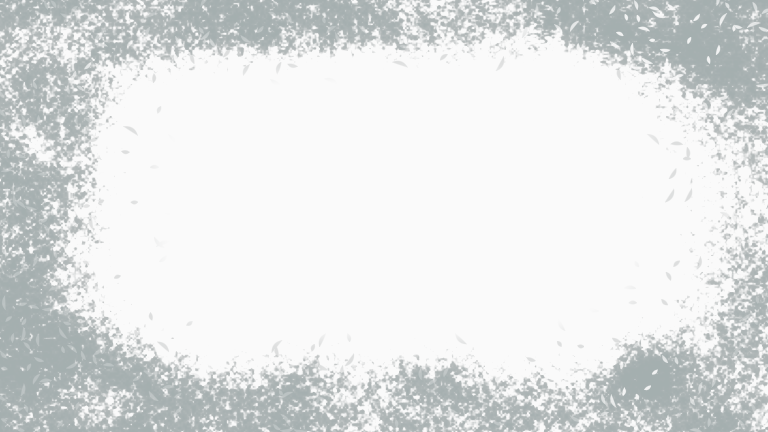
This background is drawn by a WebGL 1 fragment shader. Its source:

```glsl
precision highp float;

uniform vec2 u_resolution;

const vec3 PAPER = vec3(0.98);
const vec3 PALE_INK = vec3(0.755, 0.765, 0.765);
const vec3 DEEP_INK = vec3(0.645, 0.685, 0.687);

float hash(vec2 p) {
  return fract(sin(dot(p, vec2(127.1, 311.7))) * 43758.545);
}

float valueNoise(vec2 p) {
  vec2 cell = floor(p);
  vec2 f = fract(p);
  f = f * f * (3.0 - 2.0 * f);
  float low = mix(hash(cell), hash(cell + vec2(1.0, 0.0)), f.x);
  float high = mix(hash(cell + vec2(0.0, 1.0)), hash(cell + 1.0), f.x);
  return mix(low, high, f.y);
}

float fbm(vec2 p) {
  float sum = 0.0;
  float weight = 0.5;
  for (int i = 0; i < 4; i++) {
    sum += weight * valueNoise(p);
    p = mat2(1.6, 1.2, -1.2, 1.6) * p + 7.3;
    weight *= 0.5;
  }
  return sum / 0.9375;
}

// Distance from the clear centre, 1.0 at the edge of the open area
float frameRadius(vec2 uv, vec2 center, vec2 halfSize) {
  vec2 q = (uv - center) / halfSize;
  q *= q;
  return sqrt(sqrt(dot(q, q)));
}

float patchAt(vec2 uv, vec2 center, vec2 size) {
  vec2 q = (uv - center) / size;
  return exp(-dot(q, q));
}

// Large areas of heavier and lighter wear
float wearPatches(vec2 uv) {
  float dark = patchAt(uv, vec2(0.21, 0.87), vec2(0.09, 0.055))
             + patchAt(uv, vec2(0.11, 0.73), vec2(0.035, 0.08))
             + patchAt(uv, vec2(0.03, 0.53), vec2(0.04, 0.10))
             + patchAt(uv, vec2(0.35, 0.89), vec2(0.06, 0.05))
             + patchAt(uv, vec2(0.82, 0.89), vec2(0.10, 0.07))
             + patchAt(uv, vec2(0.84, 0.12), vec2(0.04, 0.07))
             + patchAt(uv, vec2(0.08, 0.18), vec2(0.10, 0.12));
  float light = patchAt(uv, vec2(0.05, 0.65), vec2(0.035, 0.06))
              + patchAt(uv, vec2(0.08, 0.91), vec2(0.05, 0.07))
              + patchAt(uv, vec2(0.94, 0.54), vec2(0.07, 0.16))
              + patchAt(uv, vec2(0.14, 0.06), vec2(0.04, 0.05));
  return 0.19 * dark - 0.20 * light;
}

// Scattered tapered scratches, one chance per grid cell
float flecks(vec2 p, float scale, float chance, float seed) {
  vec2 g = p * scale + seed;
  float cover = 0.0;
  for (int y = -1; y <= 1; y++) {
    for (int x = -1; x <= 1; x++) {
      vec2 cell = floor(g) + vec2(float(x), float(y));
      float pick = hash(cell + seed);
      vec2 jitter = vec2(hash(cell + 3.7), hash(cell + 9.2));
      float angle = 6.2832 * hash(cell + 5.1);
      vec2 axis = vec2(cos(angle), sin(angle));
      vec2 d = g - cell - jitter;
      vec2 q = vec2(dot(d, axis), dot(d, vec2(-axis.y, axis.x)));
      q.y += 0.35 * q.x * q.x;
      float reach = mix(0.25, 0.6, hash(cell + 1.9));
      float width = 0.13 * (1.0 - q.x * q.x / (reach * reach));
      float leaf = smoothstep(-0.06, 0.06, width - abs(q.y));
      cover = max(cover, leaf * step(pick, chance) * step(abs(q.x), reach));
    }
  }
  return cover;
}

void main() {
  vec2 uv = gl_FragCoord.xy / u_resolution;
  vec2 p = gl_FragCoord.xy / u_resolution.y;

  // Ink density grows towards the border with a ragged edge
  float cloud = fbm(p * 6.0 + 2.0) - 0.5;
  float radius = frameRadius(uv, vec2(0.52, 0.525), vec2(0.35, 0.33));
  float ramp = smoothstep(0.82, 1.36, radius + 0.16 * cloud);
  float density = -0.12 + 0.76 * ramp;
  density += ramp * (wearPatches(uv) + 0.5 * cloud);

  // Fine speckle decides where the ink holds
  float grain = 0.28 * valueNoise(p * 55.0) + 0.42 * valueNoise(p * 125.0 + 4.0)
              + 0.30 * valueNoise(p * 230.0 + 8.0);
  float ink = smoothstep(-0.15, 0.15, density - grain);

  // Pale scratches cluster at the upper right, dark ones along the inner rim
  float cluster = patchAt(uv, vec2(0.86, 0.88), vec2(0.16, 0.14))
                + patchAt(uv, vec2(0.20, 0.84), vec2(0.10, 0.06))
                + patchAt(uv, vec2(0.84, 0.10), vec2(0.06, 0.09));
  float paleFleck = flecks(p, 34.0, 0.35, 11.0) * min(0.25 + cluster, 0.9);
  float rim = smoothstep(0.84, 1.02, radius) * (1.0 - smoothstep(1.1, 1.35, radius));
  float darkFleck = flecks(p, 30.0, 0.10, 37.0) * rim;
  ink = max(ink * (1.0 - paleFleck), 0.5 * darkFleck);

  // Solid areas turn cooler and deeper
  float depth = smoothstep(0.3, 0.85, density + 0.5 * (0.5 - grain));
  vec3 inkColor = mix(PALE_INK, DEEP_INK, depth);
  gl_FragColor = vec4(mix(PAPER, inkColor, ink), 1.0);
}
```
